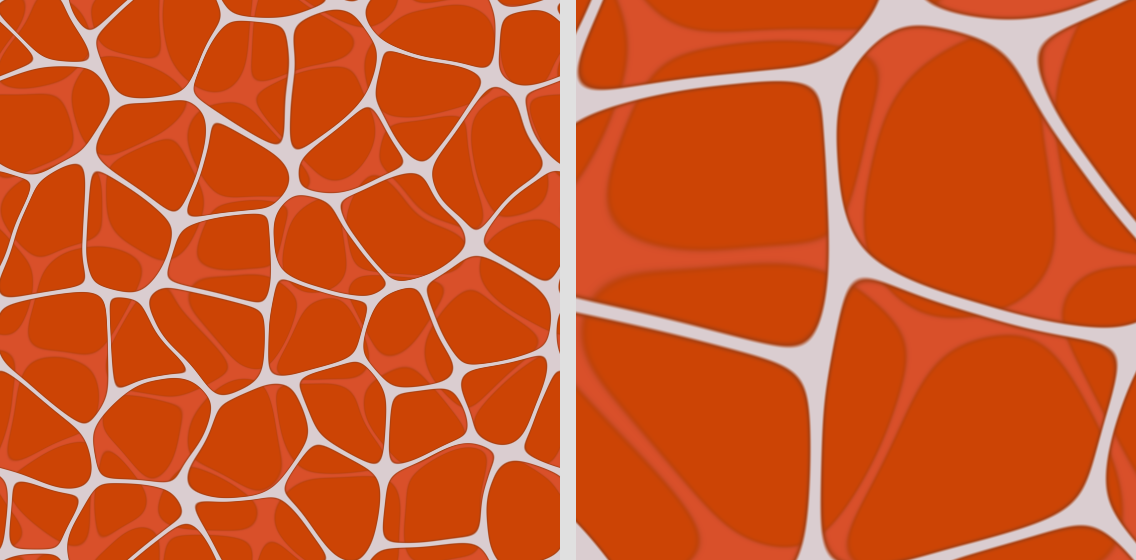
Left, the full canvas; right, a detail of the centre.
Reproduce this pattern procedurally as a Shadertoy shader.

```glsl
// Two rounded cell nets on an orange ground: a faint red one below a pale one.
// Each net is a wrapped, gently warped Voronoi diagram whose border distances
// are blended by a smooth minimum, so the strands swell where they meet.

#define CELLS 6.0          // cells along each side of the canvas
#define JITTER 0.80        // scatter of the cell centres
#define WARP_REPEATS 7.0   // noise cells along each side
#define WARP_AMOUNT 0.022  // bend of the strands, canvas units
#define PALE_HALF 0.0034   // half width of a pale strand
#define PALE_ROUND 0.0102  // corner rounding of the pale net
#define RED_HALF 0.0031    // half width of a red strand
#define RED_ROUND 0.0145   // corner rounding of the red net
#define EDGE_SOFT 0.0012   // softness of the strand edges
#define RIM_WIDTH 0.0016   // width of the dark rim

const vec3 ORANGE = vec3(0.800, 0.268, 0.020);
const vec3 RED    = vec3(0.850, 0.312, 0.165);
const vec3 PALE   = vec3(0.855, 0.805, 0.815);
const vec3 RIM    = vec3(0.610, 0.235, 0.070);

// Integer hash of a lattice point that wraps after "period" steps.
vec2 hashWrapped(vec2 cell, float period, uint seed) {
    uvec3 v = uvec3(uvec2(mod(cell + 0.5, period)), seed);
    v = v * 1664525u + 1013904223u;
    v.x += v.y * v.z; v.y += v.z * v.x; v.z += v.x * v.y;
    v ^= v >> 16u;
    v.x += v.y * v.z; v.y += v.z * v.x; v.z += v.x * v.y;
    return vec2(v.xy >> 8u) / 16777216.0;
}

// Wrapping value noise with two channels, from -1 to 1.
vec2 noiseWrapped(vec2 p, float period, uint seed) {
    vec2 i = floor(p), f = fract(p);
    f = f * f * f * (f * (f * 6.0 - 15.0) + 10.0);
    vec2 low  = mix(hashWrapped(i, period, seed),
                    hashWrapped(i + vec2(1, 0), period, seed), f.x);
    vec2 high = mix(hashWrapped(i + vec2(0, 1), period, seed),
                    hashWrapped(i + vec2(1, 1), period, seed), f.x);
    return 2.0 * mix(low, high, f.y) - 1.0;
}

vec2 cellCentre(vec2 cell, uint seed) {
    return cell + 0.5 + JITTER * (hashWrapped(cell, CELLS, seed) - 0.5);
}

// Rounded distance to the nearest cell border, in canvas units.
float netDistance(vec2 uv, float rounding, uint seed) {
    uv += WARP_AMOUNT * noiseWrapped(uv * WARP_REPEATS, WARP_REPEATS, seed + 50u);
    vec2 p = uv * CELLS;
    vec2 home = floor(p), nearCell = home, nearest = vec2(9.0);

    // Find the closest centre.
    for (int y = -1; y <= 1; y++)
    for (int x = -1; x <= 1; x++) {
        vec2 cell = home + vec2(x, y);
        vec2 r = cellCentre(cell, seed) - p;
        if (dot(r, r) < dot(nearest, nearest)) { nearest = r; nearCell = cell; }
    }

    // Blend the distances to all borders of that cell.
    float k = rounding * CELLS, sum = 1e-20;
    for (int y = -2; y <= 2; y++)
    for (int x = -2; x <= 2; x++) {
        if (x == 0 && y == 0) continue;
        vec2 r = cellCentre(nearCell + vec2(x, y), seed) - p;
        float border = dot(0.5 * (nearest + r), normalize(r - nearest));
        sum += exp(-border / k);
    }
    return -k * log(sum) / CELLS;
}

// Bell-shaped outline around the strand edge.
float rimMask(float d) {
    float t = d / RIM_WIDTH;
    return exp(-t * t);
}

void mainImage(out vec4 fragColor, in vec2 fragCoord) {
    vec2 uv = fragCoord / iResolution.xy;
    float soft = max(EDGE_SOFT, 0.7 / iResolution.y);

    float red  = netDistance(uv, RED_ROUND, 23u) - RED_HALF;
    float pale = netDistance(uv, PALE_ROUND, 7u) - PALE_HALF;

    // Lower net, with a faint outline.
    vec3 color = mix(ORANGE, RED, 1.0 - smoothstep(-soft, soft, red));
    color = mix(color, RIM, 0.28 * rimMask(red));

    // Upper net, with a stronger outline.
    color = mix(color, RIM, 0.75 * rimMask(pale - 0.0004));
    color = mix(color, PALE, 1.0 - smoothstep(-soft, soft, pale));

    fragColor = vec4(color, 1.0);
}
```
